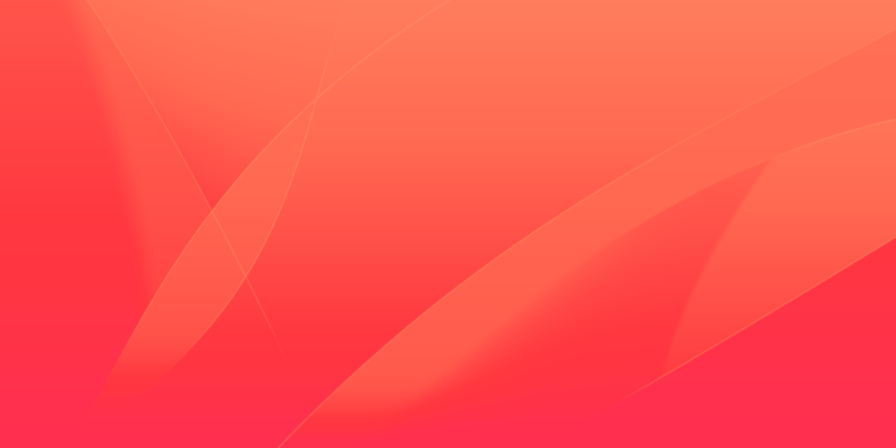
Give the GLSL for this background, as a Shadertoy shader.

```glsl
// Translucent curved sheets over a warm vertical gradient, coral to pink.
// Each sheet sets a height on one colour ramp; its rim is a cubic curve
// through four evenly spaced knots, softened by an approximate distance.

const vec3 PINK   = vec3(1.00, 0.185, 0.31);
const vec3 RED    = vec3(1.00, 0.215, 0.25);
const vec3 SCARLET = vec3(1.00, 0.33, 0.29);
const vec3 CORAL  = vec3(1.00, 0.41, 0.32);
const vec3 PEACH  = vec3(1.00, 0.49, 0.36);
const vec3 RIM    = vec3(1.00, 0.62, 0.40);
const float RIM_WIDTH = 0.0022;
const float RIM_STRENGTH = 0.30;

// Knots of upright curves: x at heights 0, 1/3, 2/3 and 1.
const vec4 ARC   = vec4(0.155, 0.342, 0.590, 1.003);
const vec4 LEAF  = vec4(0.154, 0.516, 0.674, 0.771);
const vec4 CREASE = vec4(0.729, 0.573, 0.398, 0.195);
const vec4 FOLD  = vec4(0.339, 0.328, 0.268, 0.161);
const vec4 PLEAT = vec4(1.440, 1.539, 1.740, 2.030);
// Knots of level curves: y at 0, 1/3, 2/3 and 1 of the width.
const vec4 SWEEP = vec4(-0.852, 0.047, 0.573, 0.935);
const vec4 INNER = vec4(-1.008, -0.141, 0.440, 0.734);
const vec4 BASE  = vec4(-0.638, -0.294, 0.0755, 0.471);

// Cubic through four knots, by forward differences.
float cubic(float t, vec4 k) {
    float s = 3.0 * t;
    vec3 d1 = k.yzw - k.xyz;
    vec2 d2 = d1.yz - d1.xy;
    return k.x + s * (d1.x + (s - 1.0) * (d2.x / 2.0
         + (s - 2.0) * (d2.y - d2.x) / 6.0));
}

// Signed distance to a curve; span is the length its knots cover.
float curveDistance(float along, float across, float span, vec4 k) {
    const float STEP = 0.01;
    float t = along / span;
    float slope = (cubic(t + STEP, k) - cubic(t - STEP, k)) / (2.0 * STEP * span);
    return (across - cubic(t, k)) * inversesqrt(1.0 + slope * slope);
}

float upright(vec2 p, vec4 k) { return curveDistance(p.y, p.x, 1.0, k); }
float level(vec2 p, vec4 k) { return curveDistance(p.x, p.y, 2.0, k); }
float cover(float d, float softness) { return smoothstep(-softness, softness, d); }

float rim(float d, float pixel) {
    float w = max(RIM_WIDTH, 0.7 * pixel);
    return exp(-d * d / (w * w));
}

vec3 ramp(float h) {
    vec3 c = mix(PINK, RED, smoothstep(0.0, 0.25, h));
    c = mix(c, SCARLET, clamp((h - 0.25) / 0.25, 0.0, 1.0));
    c = mix(c, CORAL, clamp((h - 0.50) / 0.17, 0.0, 1.0));
    return mix(c, PEACH, clamp((h - 0.67) / 0.33, 0.0, 1.0));
}

void mainImage(out vec4 fragColor, in vec2 fragCoord) {
    vec2 p = fragCoord / iResolution.xy * vec2(2.0, 1.0);
    float pixel = 1.0 / iResolution.y;

    float arc = upright(p, ARC);
    float leaf = upright(p, LEAF);
    float crease = upright(p, CREASE);
    float fold = upright(p, FOLD);
    float pleat = upright(p, PLEAT);
    float sweep = level(p, SWEEP);
    float inner = level(p, INNER);
    float base = level(p, BASE);

    // Left wing: shaded side, lit fold, veil, then open gradient.
    float veil = p.y - 0.20 * exp(-max(crease, 0.0) / 0.2);
    float wing = mix(0.5 * p.y, 0.22 + 0.45 * p.y, cover(fold, 0.035));
    wing = mix(wing, veil, cover(crease, pixel));
    wing = mix(wing, p.y, cover(leaf, pixel));
    float height = mix(wing, p.y, cover(arc, pixel));

    // Bright leaf where the arc and its neighbour overlap.
    float leafMask = cover(arc, pixel) * cover(-leaf, pixel);
    leafMask *= smoothstep(0.08, 0.28, p.y);
    height = mix(height, 0.35 + 0.55 * p.y, leafMask);

    // Right sheet: lit band, glow under its inner rim, pleat and base.
    float lowFade = smoothstep(-0.02, 0.17, p.y);
    float band = mix(p.y, 0.50 + 0.30 * p.y, lowFade);
    float glow = 0.35 * exp(min(inner, 0.0) / 0.08) * lowFade;
    float under = 0.95 * p.y + glow * (1.0 - smoothstep(1.0, 1.6, p.x));
    under = mix(under, p.y + 0.13, cover(pleat, 0.008));
    float innerSoftness = mix(0.04, pixel, smoothstep(0.9, 1.5, p.x));
    float sheet = mix(under, band, cover(inner, innerSoftness));
    sheet = mix(0.45 * p.y, sheet, cover(base, pixel));
    height = mix(height, sheet, cover(-sweep, pixel));

    // Fine light rims, fading out near their ends.
    float rise = smoothstep(0.12, 0.35, p.y);
    float rims = rim(arc, pixel) * rise;
    rims += rim(leaf, pixel) * rise * (1.0 - smoothstep(0.75, 1.0, p.y));
    rims += 0.8 * rim(crease, pixel) * smoothstep(0.16, 0.35, p.y);
    rims += rim(sweep, pixel) * (1.0 - 0.5 * smoothstep(1.2, 1.8, p.x));
    rims += rim(inner, pixel) * smoothstep(1.6, 1.9, p.x);
    rims += rim(base, pixel) * smoothstep(1.35, 1.5, p.x);

    vec3 color = mix(ramp(height), RIM, RIM_STRENGTH * min(rims, 1.0));
    fragColor = vec4(color, 1.0);
}
```
